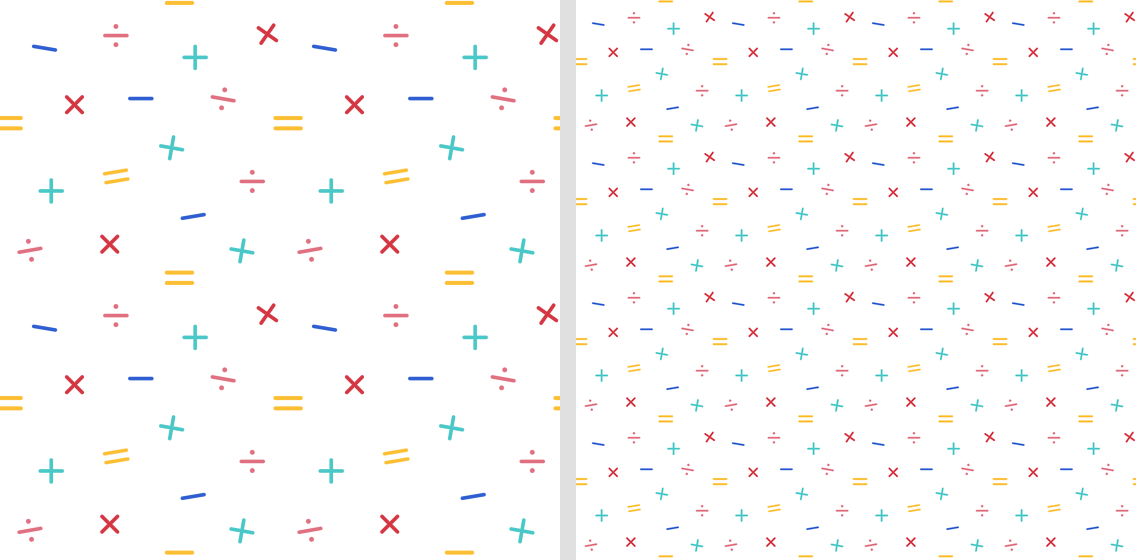
Left: one tile. Right: repeated 2 by 2.
Write a three.js fragment shader that draws this pattern.

```glsl
// Small rounded arithmetic signs scattered over white, in a tile laid 2 x 2.
// Each sign is a distance built from capsules and dots; every family of signs
// is placed by a matrix whose columns hold (x, y, tilt in degrees, size).

varying vec2 vUv;

const float TILES = 2.0;

// Lengths as fractions of one tile
const float ARM = 0.039;
const float STROKE = 0.0065;
const float DOT_RADIUS = 0.0086;
const float DOT_OFFSET = 0.0326;
const float EQUALS_ARM = 0.0452;
const float EQUALS_OFFSET = 0.0184;
const float EQUALS_STROKE = 0.0072;

const int MINUS = 0;
const int PLUS = 1;
const int TIMES = 2;
const int DIVIDE = 3;
const int EQUALS = 4;

const vec3 WHITE = vec3(1.0);
const vec3 BLUE = vec3(0.18, 0.37, 0.82);
const vec3 TEAL = vec3(0.29, 0.78, 0.78);
const vec3 RED = vec3(0.83, 0.21, 0.26);
const vec3 PINK = vec3(0.88, 0.44, 0.50);
const vec3 YELLOW = vec3(0.99, 0.75, 0.20);

vec2 rotate(vec2 p, float degreesTurned) {
  float a = radians(degreesTurned);
  return vec2(cos(a) * p.x + sin(a) * p.y, cos(a) * p.y - sin(a) * p.x);
}

// Horizontal round-ended bar centred on the origin
float bar(vec2 p, float halfLength, float radius) {
  return length(vec2(max(abs(p.x) - halfLength, 0.0), p.y)) - radius;
}

float cross2(vec2 p) {
  return min(bar(p, ARM, STROKE), bar(p.yx, ARM, STROKE));
}

float signDistance(vec2 p, int kind) {
  if (kind == PLUS) return cross2(p);
  if (kind == TIMES) return cross2(rotate(p, 45.0));
  vec2 mirrored = vec2(p.x, abs(p.y));
  if (kind == EQUALS) {
    return bar(mirrored - vec2(0.0, EQUALS_OFFSET), EQUALS_ARM, EQUALS_STROKE);
  }
  float d = bar(p, ARM, STROKE);
  if (kind == DIVIDE) {
    d = min(d, length(mirrored - vec2(0.0, DOT_OFFSET)) - DOT_RADIUS);
  }
  return d;
}

// Nearest sign of one family, wrapped around the tile; size 0 marks an unused column
float family(vec2 p, int kind, mat4 places) {
  float nearest = 1.0;
  for (int i = 0; i < 4; i++) {
    vec4 place = places[i];
    if (place.w > 0.0) {
      vec2 q = p - place.xy;
      q -= floor(q + 0.5);
      q = rotate(q, place.z) / place.w;
      nearest = min(nearest, signDistance(q, kind) * place.w);
    }
  }
  return nearest;
}

vec3 paint(vec3 base, vec3 ink, float d, float softness) {
  return mix(ink, base, smoothstep(-softness, softness, d));
}

void main() {
  vec2 p = vUv * TILES;
  float softness = 0.7 * max(fwidth(p.x), fwidth(p.y));

  mat4 minuses = mat4(
    0.159, 0.828, -9.5, 1.0,
    0.503, 0.648, 0.0, 1.0,
    0.690, 0.227, 9.5, 1.0,
    0.0, 0.0, 0.0, 0.0);
  mat4 pluses = mat4(
    0.697, 0.795, 0.0, 1.0,
    0.613, 0.472, -10.0, 1.0,
    0.183, 0.318, 0.0, 1.0,
    0.864, 0.104, -10.0, 1.0);
  mat4 crosses = mat4(
    0.955, 0.878, 10.0, 1.0,
    0.266, 0.626, 0.0, 1.0,
    0.392, 0.128, 0.0, 1.0,
    0.0, 0.0, 0.0, 0.0);
  mat4 divides = mat4(
    0.414, 0.873, 0.0, 1.0,
    0.797, 0.647, -10.0, 1.0,
    0.901, 0.352, 0.0, 1.0,
    0.107, 0.106, 10.0, 1.0);
  mat4 equalses = mat4(
    0.029, 0.560, 0.0, 1.0,
    0.415, 0.370, 9.5, 0.87,
    0.641, 0.008, 0.0, 1.0,
    0.0, 0.0, 0.0, 0.0);

  vec3 color = WHITE;
  color = paint(color, BLUE, family(p, MINUS, minuses), softness);
  color = paint(color, TEAL, family(p, PLUS, pluses), softness);
  color = paint(color, RED, family(p, TIMES, crosses), softness);
  color = paint(color, PINK, family(p, DIVIDE, divides), softness);
  color = paint(color, YELLOW, family(p, EQUALS, equalses), softness);
  gl_FragColor = vec4(color, 1.0);
}
```
